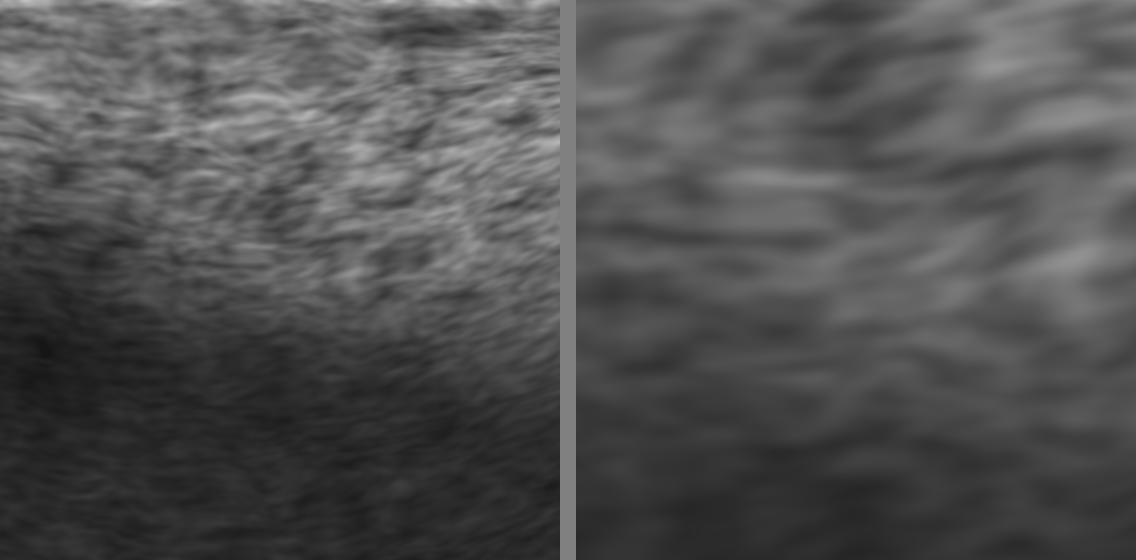
Left, the full canvas; right, a detail of the centre.
A WebGL 1 fragment shader for this texture:

```glsl
precision highp float;
// Soft grey speckle that fades with depth, like an ultrasound scan of tissue.
// A slanted brightness ramp is multiplied by flattened layers of gradient
// noise, then scattered dark pockets and short bright glints are added.

uniform vec2 u_resolution;

const float SHALLOW_GREY = 0.445;
const float DEEP_GREY = 0.165;
const float BLACK_FLOOR = 0.085;

vec2 hash2(vec2 cell, float seed) {
  vec3 q = fract(vec3(cell.xyx + seed * 7.31) * vec3(0.1031, 0.1030, 0.0973));
  q += dot(q, q.yzx + 33.33);
  return fract((q.xx + q.yz) * q.zy);
}

float cornerSlope(vec2 cell, vec2 offset, float seed) {
  float angle = 6.2832 * hash2(cell, seed).x;
  return dot(vec2(cos(angle), sin(angle)), offset);
}

// Gradient noise, roughly -0.7 to 0.7.
float gradientNoise(vec2 p, float seed) {
  vec2 cell = floor(p);
  vec2 f = fract(p);
  vec2 w = f * f * f * (f * (f * 6.0 - 15.0) + 10.0);
  vec2 e = vec2(1.0, 0.0);
  float low = mix(cornerSlope(cell, f, seed),
                  cornerSlope(cell + e.xy, f - e.xy, seed), w.x);
  float high = mix(cornerSlope(cell + e.yx, f - e.yx, seed),
                   cornerSlope(cell + e.xx, f - e.xx, seed), w.x);
  return mix(low, high, w.y);
}

// Soft elliptical spot.
float glow(vec2 p, vec2 centre, vec2 radius) {
  vec2 d = (p - centre) / radius;
  return exp(-dot(d, d));
}

// Jittered soft spots on a grid; density is the share of filled cells.
float scatterSpots(vec2 p, vec2 grid, vec2 radius, float density, float seed) {
  vec2 home = floor(p * grid);
  float sum = 0.0;
  for (int j = -1; j <= 1; j++) {
    for (int i = -1; i <= 1; i++) {
      vec2 cell = home + vec2(float(i), float(j));
      vec2 pick = hash2(cell, seed + 5.0);
      vec2 centre = (cell + 0.2 + 0.6 * hash2(cell, seed)) / grid;
      vec2 size = radius * (0.65 + 0.7 * pick.y);
      sum += step(pick.x, density) * glow(p, centre, size);
    }
  }
  return sum;
}

// Broad light: bright above, dark below, darkest toward the lower left.
float tissueLight(vec2 p) {
  float depth = 1.0 - p.y;
  float edge = 0.38 + 0.24 * p.x + 0.12 * gradientNoise(p * 3.0, 1.0);
  float light = mix(SHALLOW_GREY, DEEP_GREY,
                    smoothstep(edge - 0.23, edge + 0.23, depth));
  light += 0.10 * glow(p, vec2(0.90, 0.77), vec2(0.17, 0.10));
  light += 0.07 * glow(p, vec2(0.53, 0.80), vec2(0.15, 0.05));
  light += 0.05 * glow(p, vec2(0.55, 0.48), vec2(0.14, 0.05));
  light -= 0.07 * glow(p, vec2(0.60, 0.925), vec2(0.40, 0.025));
  light -= 0.04 * glow(p, vec2(0.08, 0.34), vec2(0.20, 0.12));
  light += 0.14 * smoothstep(0.975, 1.0, p.y);
  return light;
}

// Layers bend down on the left and up on the right, flat near the top.
vec2 bendLayers(vec2 p) {
  float curve = 0.26 * p.x * p.x - 0.16 * p.x;
  float bend = 1.0 - smoothstep(0.78, 0.97, p.y);
  vec2 wobble = vec2(gradientNoise(p * vec2(6.0, 9.0), 2.0),
                     gradientNoise(p * vec2(7.0, 9.0), 3.0));
  return p - vec2(0.0, curve * bend) + wobble * vec2(0.03, 0.016);
}

float speckle(vec2 p, float nearSurface) {
  float blotch = gradientNoise(p * vec2(7.0, 13.0), 4.0);
  float streak = gradientNoise(p * vec2(9.0, 38.0), 5.0);
  float grain = gradientNoise(p * vec2(21.0, 52.0), 6.0);
  float fine = gradientNoise(p * vec2(38.0, 88.0), 7.0);
  return 0.36 * blotch + mix(0.26, 0.50, nearSurface) * streak
       + mix(0.44, 0.28, nearSurface) * grain + 0.20 * fine;
}

void main() {
  vec2 p = gl_FragCoord.xy / u_resolution;
  vec2 layer = bendLayers(p);
  float nearSurface = smoothstep(0.78, 0.95, p.y);
  float shallow = smoothstep(0.30, 0.65, p.y);

  float grey = tissueLight(p);
  grey *= 1.0 + mix(0.72, 1.0, shallow) * speckle(layer, nearSurface);

  // Dark pockets and thin bright reflections.
  float pockets = scatterSpots(layer, vec2(6.0, 9.0), vec2(0.038, 0.018), 0.32, 8.0);
  float glints = scatterSpots(layer, vec2(9.0, 20.0), vec2(0.030, 0.006), 0.35, 9.0);
  grey *= 1.0 - mix(0.14, 0.32, shallow) * min(pockets, 1.0);
  grey += mix(0.035, 0.085, shallow) * glints;

  gl_FragColor = vec4(vec3(clamp(grey, BLACK_FLOOR, 0.78)), 1.0);
}
```
